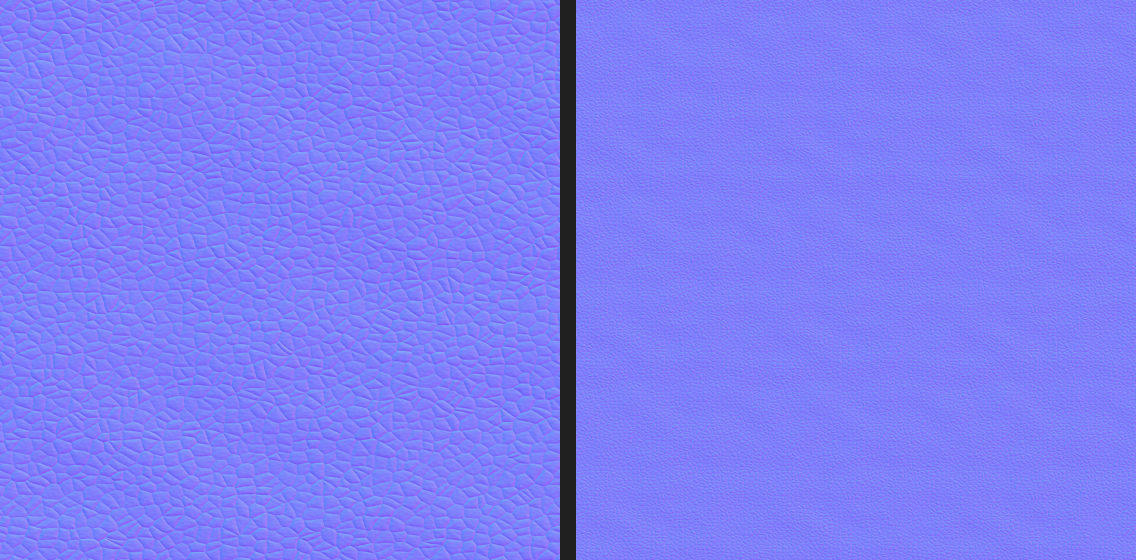
Left: one tile. Right: repeated 3 by 3.
Write a Shadertoy shader that draws this texture map.

```glsl
// Tileable normal map of grained leather: pillowed cells, creases, fine pores.
#define CELLS vec2(40.0, 52.0)   // cells across and up the tile
#define PORES vec2(120.0, 184.0) // repeats of the fine grain
#define SWELL vec2(5.0, 7.0)     // repeats of the broad undulation
#define JITTER 0.95              // irregularity of the cell centres
#define WARP 0.35                // bending of the cell edges
#define CREASE 6.0               // steepness of the creases
#define RELIEF 0.00108           // overall slope strength
#define PORE_DEPTH 0.27
#define SWELL_DEPTH 2.6
#define SAMPLE_STEP 0.0011       // half width of the slope filter
#define BLUE_LEVEL 0.985

vec2 hash22(vec2 p) {
    vec3 q = fract(p.xyx * vec3(0.1031, 0.1030, 0.0973));
    q += dot(q, q.yzx + 33.33);
    return fract((q.xx + q.yz) * q.zy);
}

// Unit gradient at a lattice point, wrapped to the period.
vec2 latticeGradient(vec2 cell, vec2 period, float seed) {
    float angle = 6.28319 * hash22(mod(cell, period) + seed).x;
    return vec2(cos(angle), sin(angle));
}

// Periodic gradient noise, roughly -0.7 to 0.7.
float gradientNoise(vec2 uv, vec2 period, float seed) {
    vec2 p = uv * period;
    vec2 i = floor(p), f = p - i;
    vec2 u = f * f * f * (f * (f * 6.0 - 15.0) + 10.0);
    vec2 e = vec2(1.0, 0.0);
    float a = dot(latticeGradient(i, period, seed), f);
    float b = dot(latticeGradient(i + e.xy, period, seed), f - e.xy);
    float c = dot(latticeGradient(i + e.yx, period, seed), f - e.yx);
    float d = dot(latticeGradient(i + e.xx, period, seed), f - e.xx);
    return mix(mix(a, b, u.x), mix(c, d, u.x), u.y);
}

vec2 cellCentre(vec2 cell) {
    return cell + 0.5 + JITTER * (hash22(mod(cell, CELLS) + 7.0) - 0.5);
}

// Height of the rounded cells: zero in the creases, domed inside.
float pillows(vec2 p) {
    vec2 home = floor(p), owner = home, toOwner = vec2(0.0);
    float nearest = 1e3;
    for (int y = -1; y <= 1; y++)
    for (int x = -1; x <= 1; x++) {
        vec2 cell = home + vec2(x, y);
        vec2 r = cellCentre(cell) - p;
        float d = dot(r, r);
        if (d < nearest) {
            nearest = d;
            owner = cell;
            toOwner = r;
        }
    }
    // Smooth minimum of the distances to the borders rounds the corners.
    float sum = 0.0;
    for (int y = -2; y <= 2; y++)
    for (int x = -2; x <= 2; x++) {
        if (x == 0 && y == 0) continue;
        vec2 r = cellCentre(owner + vec2(x, y)) - p;
        float border = dot(0.5 * (toOwner + r), normalize(r - toOwner));
        sum += exp(-22.0 * border);
    }
    float edge = max(-log(sum) / 22.0, 0.0);
    float fullness = mix(0.7, 1.3, hash22(mod(owner, CELLS) + 91.0).y);
    return fullness * (1.0 - exp(-CREASE * edge));
}

float leatherHeight(vec2 uv) {
    vec2 bend = vec2(gradientNoise(uv, vec2(22.0, 26.0), 13.0),
                     gradientNoise(uv, vec2(22.0, 26.0), 57.0));
    float cells = pillows(uv * CELLS + WARP * bend);
    float pores = gradientNoise(uv, PORES, 31.0);
    float swell = gradientNoise(uv, SWELL, 77.0);
    return cells + PORE_DEPTH * pores + SWELL_DEPTH * swell;
}

void mainImage(out vec4 fragColor, in vec2 fragCoord) {
    vec2 uv = fragCoord / iResolution.xy;

    // Central differences give the slope, softened over the sample step.
    vec2 e = vec2(SAMPLE_STEP, 0.0);
    vec2 slope = vec2(leatherHeight(uv + e.xy) - leatherHeight(uv - e.xy),
                      leatherHeight(uv + e.yx) - leatherHeight(uv - e.yx));
    slope *= RELIEF / (2.0 * SAMPLE_STEP);

    // Pack the normal into colour.
    vec3 normal = normalize(vec3(-slope, 1.0));
    vec3 packed = 0.5 + 0.5 * normal;
    packed.b *= BLUE_LEVEL;
    fragColor = vec4(packed, 1.0);
}
```
